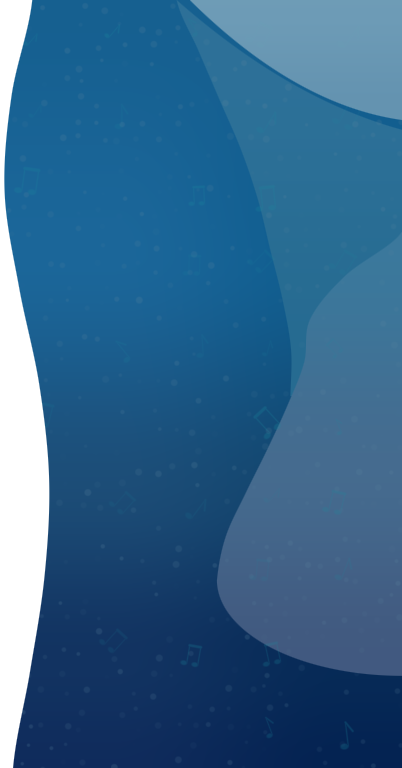
Give the GLSL for this background, as a WebGL 2 fragment shader.

```glsl
#version 300 es
precision highp float;
// Deep blue wavy panel with translucent curved sails, faint music notes and specks.
uniform vec2 u_resolution;
out vec4 fragColor;

float hash(vec2 p) {
  return fract(sin(dot(p, vec2(127.1, 311.7))) * 43758.5453);
}

// Catmull-Rom curve through nine evenly spaced knots, t in 0..1
float spline(float k[9], float t) {
  float s = clamp(t, 0.0, 1.0) * 8.0;
  int i = min(int(s), 7);
  float f = s - float(i);
  float a = k[max(i - 1, 0)], b = k[i], c = k[i + 1], d = k[min(i + 2, 8)];
  return b + 0.5 * f * (c - a + f * (2.0 * a - 5.0 * b + 4.0 * c - d + f * (3.0 * (b - c) + d - a)));
}

// Antialiased coverage where d is positive
float cover(float d) {
  return clamp(d / max(fwidth(d), 1e-5) + 0.5, 0.0, 1.0);
}

float segment(vec2 p, vec2 a, vec2 b) {
  vec2 q = p - a, e = b - a;
  return length(q - e * clamp(dot(q, e) / dot(e, e), 0.0, 1.0));
}

// Distance to a note: one head with a flag, or two heads joined by a beam
float note(vec2 p, float paired) {
  float stem = segment(p, vec2(0.22, -0.4), vec2(0.22, 0.6)) - 0.025;
  float head = (length((p - vec2(0.06, -0.4)) * vec2(1.0, 1.4)) - 0.17) * 0.7;
  float flag = segment(p, vec2(0.22, 0.6), vec2(0.48, 0.2)) - 0.04;
  float d = min(stem, head);
  if (paired < 0.5) return min(d, flag);
  float stem2 = segment(p, vec2(-0.38, -0.4), vec2(-0.38, 0.6)) - 0.025;
  float head2 = (length((p - vec2(-0.54, -0.4)) * vec2(1.0, 1.4)) - 0.17) * 0.7;
  float beam = segment(p, vec2(-0.38, 0.57), vec2(0.22, 0.57)) - 0.07;
  return min(min(d, beam), min(stem2, head2));
}

// One jittered, rotated note in some cells of a coarse grid
float notes(vec2 p, float px) {
  vec2 cell = floor(p / 0.1);
  float pick = hash(cell + 3.7);
  float size = 0.018 + 0.014 * hash(cell + 9.1);
  vec2 jitter = vec2(hash(cell), hash(cell + 5.3)) - 0.5;
  vec2 q = (p - (cell + 0.5 + 0.25 * jitter) * 0.1) / size;
  float turn = (hash(cell + 1.9) - 0.5) * 1.6;
  q = mat2(cos(turn), -sin(turn), sin(turn), cos(turn)) * q;
  q.y = -q.y;
  float d = note(q, step(0.5, hash(cell + 7.7))) * size;
  return step(0.4, pick) * (0.4 + 0.6 * hash(cell + 2.2)) * smoothstep(px, -px, d);
}

// Soft specks in a finer grid
float specks(vec2 p, float px) {
  vec2 cell = floor(p / 0.024);
  vec2 jitter = vec2(hash(cell + 4.1), hash(cell + 8.3)) - 0.5;
  float d = length(p - (cell + 0.5 + 0.6 * jitter) * 0.024);
  float radius = 0.002 + 0.0025 * hash(cell + 6.6);
  return step(0.45, hash(cell + 11.0)) * hash(cell + 12.5) * smoothstep(radius + px, radius - px, d);
}

void main() {
  // Height is one unit, y runs downwards
  vec2 uv = gl_FragCoord.xy / u_resolution;
  vec2 p = vec2(uv.x * 0.5234, 1.0 - uv.y);
  float px = 1.0 / u_resolution.y;

  // Panel gradient
  vec3 color = mix(vec3(0.085, 0.375, 0.565), vec3(0.105, 0.40, 0.60), smoothstep(0.0, 0.33, p.y));
  color = mix(color, vec3(0.11, 0.30, 0.465), smoothstep(0.33, 0.66, p.y));
  color = mix(color, vec3(0.07, 0.20, 0.38), smoothstep(0.62, 0.86, p.y));
  color = mix(color, vec3(0.06, 0.17, 0.36), smoothstep(0.86, 1.0, p.y));
  color -= vec3(0.045, 0.035, 0.04) * smoothstep(0.15, 0.45, p.x) * smoothstep(0.0, 0.3, p.y);

  // Upper sail, below the dark curved band
  float sailLeft = spline(float[9](0.230, 0.258, 0.286, 0.314, 0.336, 0.352, 0.368, 0.379, 0.378), p.y / 0.521);
  float across = p.x - 0.230;
  float bandLow = p.y - across * (0.88 - 1.037 * across);
  float sail = cover(p.x - sailLeft) * cover(bandLow) * cover(0.516 - p.y);
  vec3 sailColor = mix(vec3(0.175, 0.44, 0.595), vec3(0.15, 0.42, 0.57), smoothstep(0.1, 0.45, p.y));
  color = mix(color, sailColor, sail);

  // Lower sail: flowing left side closed by an elliptical foot
  float lowerLeft = spline(float[9](0.523, 0.450, 0.404, 0.396, 0.374, 0.348, 0.320, 0.294, 0.2825), (p.y - 0.302) / 0.453);
  float side = p.x - lowerLeft;
  float foot = (1.0 - length((p - vec2(0.5234, 0.755)) / vec2(0.241, 0.125))) * 0.241;
  float lower = cover(p.y < 0.755 ? side : foot) * step(0.302, p.y);
  vec3 lowerColor = mix(vec3(0.23, 0.47, 0.61), vec3(0.27, 0.42, 0.56), smoothstep(0.33, 0.62, p.y));
  lowerColor = mix(lowerColor, vec3(0.255, 0.35, 0.50), smoothstep(0.6, 0.86, p.y));
  color = mix(color, lowerColor, lower);

  // Faint decoration
  color = mix(color, vec3(0.10, 0.54, 0.62), 0.26 * notes(p, px));
  color = mix(color, vec3(0.36, 0.52, 0.62), 0.22 * specks(p, px));

  // Pale dome in the upper right corner
  float reach = p.x - 0.247;
  float dome = cover(reach * (0.99 - 1.536 * reach) - p.y) * step(0.0, reach);
  vec3 domeColor = mix(vec3(0.43, 0.61, 0.715), vec3(0.39, 0.575, 0.69), smoothstep(0.0, 0.15, p.y));
  domeColor = mix(domeColor, vec3(0.40, 0.63, 0.71), 0.2 * notes(p, px));
  color = mix(color, domeColor, dome);

  // White margin left of the wavy edge
  float margin = spline(float[9](0.042, 0.015, 0.006, 0.025, 0.051, 0.064, 0.058, 0.039, 0.017), p.y);
  color = mix(vec3(1.0), color, cover(p.x - margin));
  fragColor = vec4(color, 1.0);
}
```
